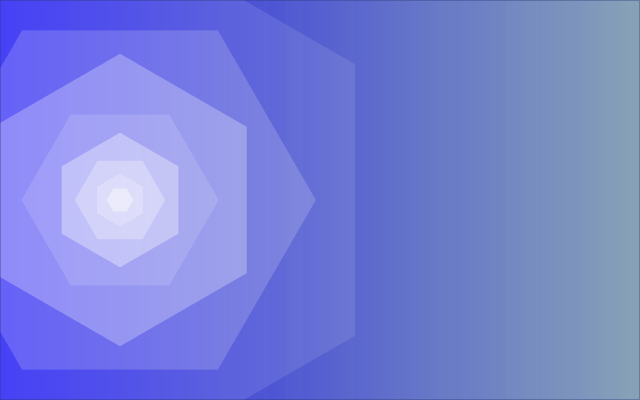
Write a Shadertoy shader that draws this background.

```glsl
// Nested translucent hexagons glow over a blue to grey-teal horizontal gradient.
// Each hexagon is a distance function turned a quarter relative to the last and
// blended in white; hashed vertical bands slightly shift the gradient.

const vec3 DEEP_BLUE = vec3(0.196, 0.173, 0.961);
const vec3 MID_BLUE = vec3(0.306, 0.337, 0.831);
const vec3 GREY_TEAL = vec3(0.529, 0.635, 0.718);
const vec3 FRAME_COLOR = vec3(0.15, 0.22, 0.45);
const vec2 CENTER = vec2(0.3, 0.5);
const int HEX_COUNT = 8;

// Apothem (in canvas heights) and opacity, from the outside in
const vec2 HEXAGONS[HEX_COUNT] = vec2[](
    vec2(0.5875, 0.10), vec2(0.4240, 0.17), vec2(0.3167, 0.27), vec2(0.2135, 0.13),
    vec2(0.1458, 0.34), vec2(0.0979, 0.28), vec2(0.0573, 0.22), vec2(0.0288, 0.40));

float hash(float n) {
    return fract(sin(n * 127.1) * 43758.5453);
}

// Distance to a hexagon with vertical left and right sides
float hexagonDistance(vec2 p, float apothem) {
    p = abs(p);
    return max(p.x, dot(p, vec2(0.5, 0.8660254))) - apothem;
}

float coverage(float dist, float pixel) {
    return clamp(0.5 - dist / pixel, 0.0, 1.0);
}

// Two-part horizontal gradient, x from 0 to 1
vec3 gradient(float x) {
    const float MID = 0.42;
    vec3 leftPart = mix(DEEP_BLUE, MID_BLUE, clamp(x / MID, 0.0, 1.0));
    return mix(leftPart, GREY_TEAL, clamp((x - MID) / (1.0 - MID), 0.0, 1.0));
}

// Small offset that is constant within each vertical band
float bandShift(float x, float bandCount, float amount) {
    return (hash(floor(x * bandCount) + 3.0) - 0.5) * amount;
}

void mainImage(out vec4 fragColor, in vec2 fragCoord) {
    float pixel = 1.0 / iResolution.y;
    float aspect = iResolution.x * pixel;
    vec2 uv = fragCoord * pixel;
    float x = uv.x / aspect;

    // Banded background
    vec3 color = gradient(x + bandShift(x, 38.0, 0.02));

    // Hexagons, alternating pointed and flat tops
    vec2 p = uv - CENTER;
    for (int i = 0; i < HEX_COUNT; i++) {
        vec2 q = i % 2 == 0 ? p : p.yx;
        float dist = hexagonDistance(q, HEXAGONS[i].x);
        color = mix(color, vec3(1.0), HEXAGONS[i].y * coverage(dist, pixel));
    }

    // Faint thin frame
    vec2 border = min(uv, vec2(aspect, 1.0) - uv);
    float frame = coverage(min(border.x, border.y) - 0.002, pixel);
    color = mix(color, FRAME_COLOR, 0.45 * frame);

    fragColor = vec4(color, 1.0);
}
```
